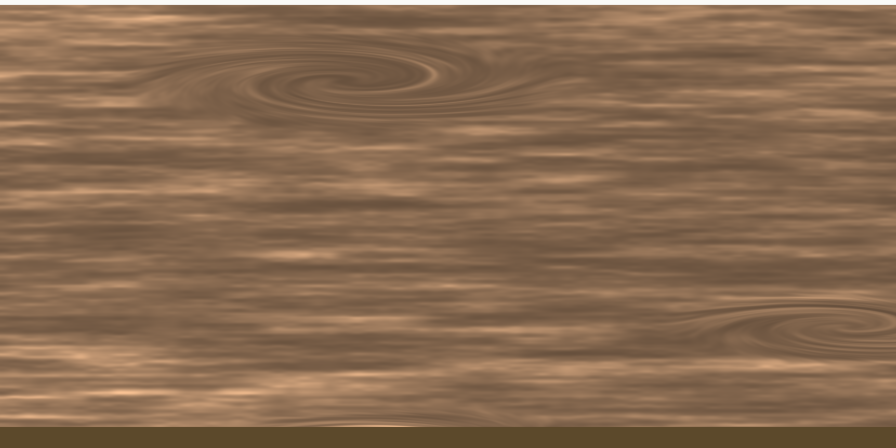
Write a Shadertoy shader that draws this texture.

```glsl
// Brown wood plank with fine horizontal grain, swirling knots and a dark lower edge.

const vec3 WOOD = vec3(0.537, 0.418, 0.317);
const vec3 EDGE = vec3(0.36, 0.285, 0.167);
const vec3 PAPER = vec3(0.98, 0.98, 0.97);
const float EDGE_TOP = 0.047;
const float PLANK_TOP = 0.989;

// Integer hash of a lattice cell, 0 to 1
float hash(vec2 cell) {
    uvec2 u = uvec2(ivec2(cell)) * uvec2(1597u, 3812u + 1u);
    uint n = (u.x ^ (u.y << 8)) * 747796u + u.y;
    n = (n ^ (n >> 15)) * 73244475u;
    n = (n ^ (n >> 13)) * 19349663u;
    n ^= n >> 16;
    return float(n & 65535u) / 65535.0;
}

float valueNoise(vec2 p) {
    vec2 cell = floor(p);
    vec2 f = fract(p);
    f = f * f * (3.0 - 2.0 * f);
    float low = mix(hash(cell), hash(cell + vec2(1, 0)), f.x);
    float high = mix(hash(cell + vec2(0, 1)), hash(cell + vec2(1, 1)), f.x);
    return mix(low, high, f.y);
}

// Turns the grain inside an ellipse, most strongly at its centre
vec2 twist(vec2 p, vec2 centre, vec2 radii, float turn) {
    vec2 q = (p - centre) / radii;
    float falloff = max(1.0 - length(q), 0.0);
    float angle = turn * falloff * falloff;
    float c = cos(angle);
    float s = sin(angle);
    return centre + radii * vec2(c * q.x - s * q.y, s * q.x + c * q.y);
}

// Stretched noise layers, from broad bands to thin fibres
float grain(vec2 p) {
    p.y += 0.008 * valueNoise(p * vec2(3.0, 6.0));
    float sum = 0.18 * valueNoise(p * vec2(1.2, 13.0));
    sum += 0.27 * valueNoise(p * vec2(2.2, 36.0) + 17.3);
    sum += 0.30 * valueNoise(p * vec2(5.0, 72.0) + 41.7);
    sum += 0.17 * valueNoise(p * vec2(11.0, 125.0) + 73.1);
    sum += 0.08 * valueNoise(p * vec2(34.0, 150.0) + 95.9);
    return sum - 0.5;
}

vec3 woodColor(float tone) {
    return WOOD * exp(1.2 * tone + 1.2 * tone * tone);
}

void mainImage(out vec4 fragColor, in vec2 fragCoord) {
    vec2 p = fragCoord / iResolution.y;
    float soft = 0.7 / iResolution.y;

    // Knots
    vec2 q = twist(p, vec2(0.78, 0.82), vec2(0.52, 0.115), 5.2);
    q = twist(q, vec2(1.89, 0.27), vec2(0.42, 0.085), 5.0);
    q = twist(q, vec2(0.92, 0.01), vec2(0.45, 0.085), 4.5);

    // Plank and its borders
    vec3 color = woodColor(grain(q));
    color = mix(EDGE, color, smoothstep(-soft, soft, p.y - EDGE_TOP));
    color = mix(color, PAPER, smoothstep(-soft, soft, p.y - PLANK_TOP));
    fragColor = vec4(color, 1.0);
}
```
